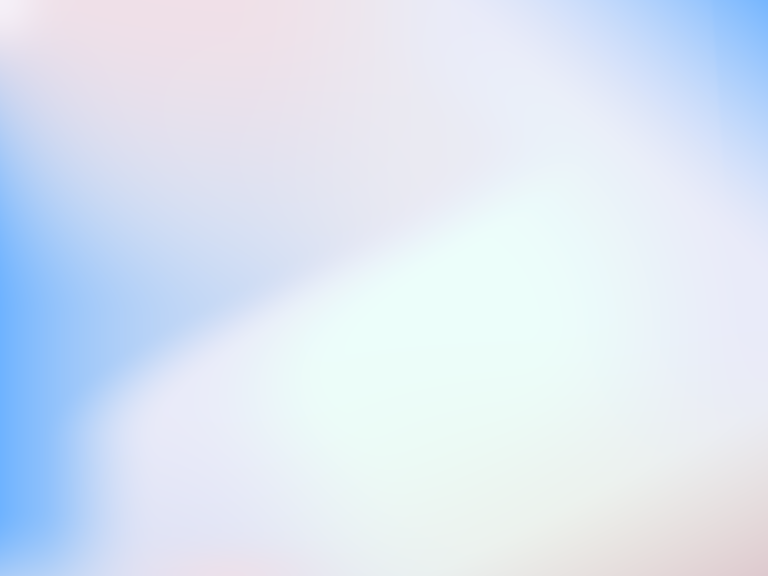
This background is drawn by a WebGL 1 fragment shader. Its source:

```glsl
precision highp float;
// Soft pastel backdrop: a mint ribbon curving between blue, lavender and blush.
uniform vec2 u_resolution;

#define BLUE vec3(0.43, 0.70, 1.00)
#define MIST vec3(0.87, 0.89, 0.95)
#define PEARL vec3(0.92, 0.92, 0.95)
#define PINK vec3(0.94, 0.88, 0.91)
#define LAVENDER vec3(0.915, 0.92, 0.975)
#define LILAC vec3(0.87, 0.885, 0.96)
#define MINT vec3(0.925, 0.995, 0.98)
#define CREAM vec3(0.93, 0.945, 0.91)
#define BLUSH vec3(0.87, 0.79, 0.81)
#define LOBE_CENTER vec2(0.55, 0.42)
#define LOBE_RADII vec2(0.45, 0.60)

// Horizontal position of the S-shaped crease at height y.
float creaseX(float y) {
  return 0.12 + 0.52 * smoothstep(0.23, 0.78, y) - 0.10 * smoothstep(0.70, 0.95, y);
}

// Falloff from a corner; offset is the distance from it along each axis.
float cornerGlow(vec2 offset, vec2 reach, float power) {
  vec2 q = offset / reach;
  return pow(max(1.0 - q.x - q.y, 0.0), power);
}

float softSpot(vec2 p, vec2 center, vec2 radii) {
  vec2 q = (p - center) / radii;
  return exp(-dot(q, q));
}

// Sheet left of the crease: pink above, misty grey below, blue at the edge.
vec3 leftSheet(vec2 p) {
  vec3 color = mix(MIST, PINK, smoothstep(0.55, 1.0, p.y));
  color = mix(color, PEARL, smoothstep(0.30, 0.60, p.x));
  float falloff = mix(5.5, 14.0, smoothstep(0.45, 0.85, p.y));
  float strength = (1.0 - smoothstep(0.45, 1.05, p.y)) * smoothstep(-0.12, 0.12, p.y);
  return mix(color, BLUE, strength * exp(-falloff * p.x));
}

void main() {
  vec2 p = gl_FragCoord.xy / u_resolution;
  float side = p.x - creaseX(p.y);
  float rise = smoothstep(0.10, 0.55, p.y);

  // Lavender fold along the crease
  vec3 fold = mix(LILAC, LAVENDER, smoothstep(0.05, 0.40, p.y + 0.4 * p.x));
  vec3 color = mix(leftSheet(p), fold, smoothstep(-0.07, 0.09, side));

  // Mint ribbon, fading out of an oval lobe
  float inner = smoothstep(mix(0.12, -0.03, rise), mix(0.42, 0.15, rise), side);
  float lobe = 1.0 - smoothstep(0.3, 1.0, length((p - LOBE_CENTER) / LOBE_RADII));
  color = mix(color, MINT, inner * lobe);

  // Warm lower edge and right corner
  float warmth = (1.0 - smoothstep(0.0, 0.45, p.y)) * smoothstep(0.20, 0.85, p.x);
  color = mix(color, CREAM, 0.9 * warmth);
  color = mix(color, BLUSH, cornerGlow(vec2(1.0 - p.x, p.y), vec2(0.45, 0.30), 1.2));

  // Blue upper right corner with a faint slanted seam
  vec2 fromTop = 1.0 - p;
  color = mix(color, BLUE, 0.93 * cornerGlow(fromTop, vec2(0.42, 0.48), 1.5));
  float seam = smoothstep(-0.003, 0.003, p.x - 0.927 - 0.05 * fromTop.y);
  color = mix(color, BLUE, 0.08 * seam * (1.0 - smoothstep(0.0, 0.40, fromTop.y)));

  // Small lights at the left corners
  color = mix(color, PINK, 0.75 * softSpot(p, vec2(0.30, 0.0), vec2(0.11, 0.05)));
  color = mix(color, vec3(0.96, 0.94, 0.97), softSpot(p, vec2(0.0, 1.0), vec2(0.05, 0.07)));

  gl_FragColor = vec4(color, 1.0);
}
```
